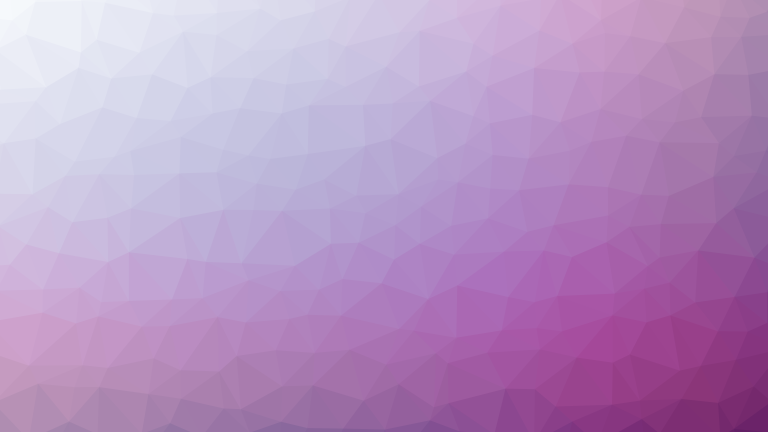
A Shadertoy shader for this background:

```glsl
const float ROWS = 12.2;     // facet rows over the canvas height
const float JITTER = 0.75;   // vertex scatter, as a share of one cell
const float REACH = 0.96;    // share of the ramp used along each axis
const int STOPS = 9;

// Ramp from white through lavender and orchid to deep plum
const vec3 RAMP[STOPS] = vec3[STOPS](
    vec3(0.97, 0.98, 0.99),
    vec3(0.89, 0.90, 0.95),
    vec3(0.80, 0.80, 0.90),
    vec3(0.73, 0.71, 0.85),
    vec3(0.69, 0.59, 0.80),
    vec3(0.67, 0.43, 0.73),
    vec3(0.65, 0.29, 0.61),
    vec3(0.54, 0.21, 0.47),
    vec3(0.32, 0.08, 0.36));

vec2 hash22(vec2 p) {
    vec2 q = vec2(dot(p, vec2(127.1, 311.7)), dot(p, vec2(269.5, 183.3)));
    return fract(sin(q) * 43758.5453);
}

float cross2(vec2 a, vec2 b) {
    return a.x * b.y - a.y * b.x;
}

vec3 ramp(float t) {
    float s = clamp(t * REACH, 0.0, 1.0) * float(STOPS - 1);
    int i = min(int(s), STOPS - 2);
    return mix(RAMP[i], RAMP[i + 1], s - float(i));
}

// Same ramp along both axes, starting at the top left
vec3 gradient(vec2 uv) {
    return 0.5 * (ramp(uv.x) + ramp(1.0 - uv.y));
}

vec2 gridVertex(vec2 id) {
    return id + (hash22(id) - 0.5) * JITTER;
}

// Distance to the line a-b, positive on its left side
float sideDistance(vec2 p, vec2 a, vec2 b) {
    return cross2(normalize(b - a), p - a);
}

// Flat facet colour in rgb, weighted by its pixel coverage in alpha
vec4 facet(vec2 p, vec2 a, vec2 b, vec2 c, vec2 grid, float pixel) {
    float d = min(sideDistance(p, a, b),
              min(sideDistance(p, b, c), sideDistance(p, c, a)));
    float coverage = clamp(0.5 + d / pixel, 0.0, 1.0);
    vec2 center = (a + b + c) / 3.0;
    return vec4(gradient(center / grid), 1.0) * coverage;
}

// True when the angles at a and c sum to more than half a turn
bool splitsAtAC(vec2 a, vec2 b, vec2 c, vec2 d) {
    float sinSum = cross2(b - a, d - a) * dot(d - c, b - c)
                 + dot(b - a, d - a) * cross2(d - c, b - c);
    return sinSum < 0.0;
}

void mainImage(out vec4 fragColor, in vec2 fragCoord) {
    float pixel = ROWS / iResolution.y;
    vec2 grid = iResolution.xy * pixel;
    vec2 p = fragCoord * pixel;
    vec2 cell = floor(p);
    vec4 sum = vec4(0.0);

    // Split each nearby jittered quad into two triangles
    for (int y = -1; y <= 1; y++) {
        for (int x = -1; x <= 1; x++) {
            vec2 id = cell + vec2(x, y);
            vec2 a = gridVertex(id);
            vec2 b = gridVertex(id + vec2(1.0, 0.0));
            vec2 c = gridVertex(id + vec2(1.0, 1.0));
            vec2 d = gridVertex(id + vec2(0.0, 1.0));

            // Rotate the corners so the chosen diagonal is a-c
            if (!splitsAtAC(a, b, c, d)) {
                vec2 first = a;
                a = b;
                b = c;
                c = d;
                d = first;
            }
            sum += facet(p, a, b, c, grid, pixel);
            sum += facet(p, a, c, d, grid, pixel);
        }
    }

    fragColor = vec4(sum.rgb / max(sum.a, 0.001), 1.0);
}
```
